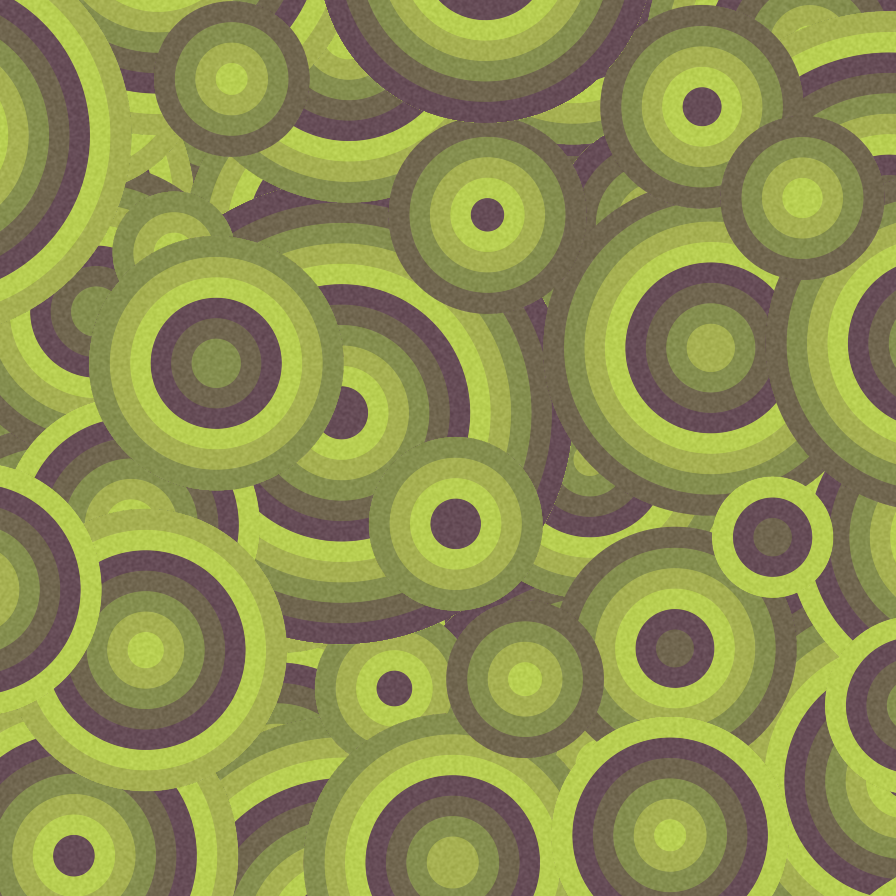
A Shadertoy shader for this pattern:

```glsl
vec2 hash2(vec2 p) {
    vec3 q = fract(p.xyx * vec3(0.1031, 0.1030, 0.0973));
    q += dot(q, q.yzx + 33.33);
    return fract((q.xx + q.yz) * q.zy);
}

float gradientDot(vec2 cell, vec2 offset) {
    float angle = 6.2832 * hash2(cell).x;
    return dot(vec2(cos(angle), sin(angle)), offset);
}

float gradientNoise(vec2 p) {
    vec2 i = floor(p), f = fract(p), e = vec2(1, 0);
    vec2 u = f * f * f * (f * (f * 6.0 - 15.0) + 10.0);
    return mix(
        mix(gradientDot(i, f), gradientDot(i + e, f - e), u.x),
        mix(gradientDot(i + e.yx, f - e.yx), gradientDot(i + 1.0, f - 1.0), u.x),
        u.y);
}

// Five colours that repeat outward from the centre of every disc
vec3 ringColour(float index) {
    vec3 palette[5] = vec3[5](
        vec3(0.72, 0.81, 0.32),  // lime
        vec3(0.65, 0.69, 0.32),  // straw
        vec3(0.52, 0.56, 0.31),  // moss
        vec3(0.44, 0.40, 0.31),  // umber
        vec3(0.40, 0.30, 0.34)); // plum
    return palette[int(index) % 5];
}

void mainImage(out vec4 fragColor, in vec2 fragCoord) {
    float size = min(iResolution.x, iResolution.y);
    vec2 uv = fragCoord / size;
    vec2 extent = iResolution.xy / size;
    float pixel = 1.0 / size;
    float ringWidth = 0.0228;
    vec3 colour = ringColour(2.0);

    // Stack discs from large at the back to small at the front
    const int DISCS = 64;
    for (int i = 0; i < DISCS; i++) {
        float id = float(i);
        float front = id / float(DISCS - 1);
        vec2 shape = hash2(vec2(id, 7.0));
        vec2 style = hash2(vec2(id, 23.0));

        // Evenly spread sequence with a little jitter
        vec2 spread = fract(vec2(0.7549, 0.5698) * id + 0.5);
        vec2 jitter = 0.12 * (hash2(vec2(id, 41.0)) - 0.5);
        vec2 centre = (spread * 1.2 - 0.1 + jitter) * extent;

        float rings = floor(mix(mix(7.0, 13.0, shape.x), mix(1.0, 9.5, shape.x), front));
        float core = ringWidth * mix(0.8, 1.4, shape.y);
        float phase = floor(style.x * 5.0);
        float dist = length(uv - centre);

        // Ring index: 0 inside the core, then one step per ring width
        float band = max((dist - core) / ringWidth + 1.0, 0.0);
        float inner = floor(band);
        float edge = smoothstep(1.0 - 1.2 * pixel / ringWidth, 1.0, fract(band));
        vec3 disc = mix(ringColour(inner + phase),
                        ringColour(min(inner + 1.0, rings) + phase), edge);

        float radius = core + rings * ringWidth;
        colour = mix(disc, colour, smoothstep(-0.6, 0.6, (dist - radius) / pixel));
    }

    // Fine paper grain on a turned lattice
    vec2 grainUv = mat2(0.8, 0.6, -0.6, 0.8) * uv;
    float grain = gradientNoise(grainUv * 290.0) + gradientNoise(grainUv.yx * 190.0 + 17.0);
    fragColor = vec4(colour + 0.045 * grain, 1.0);
}
```
